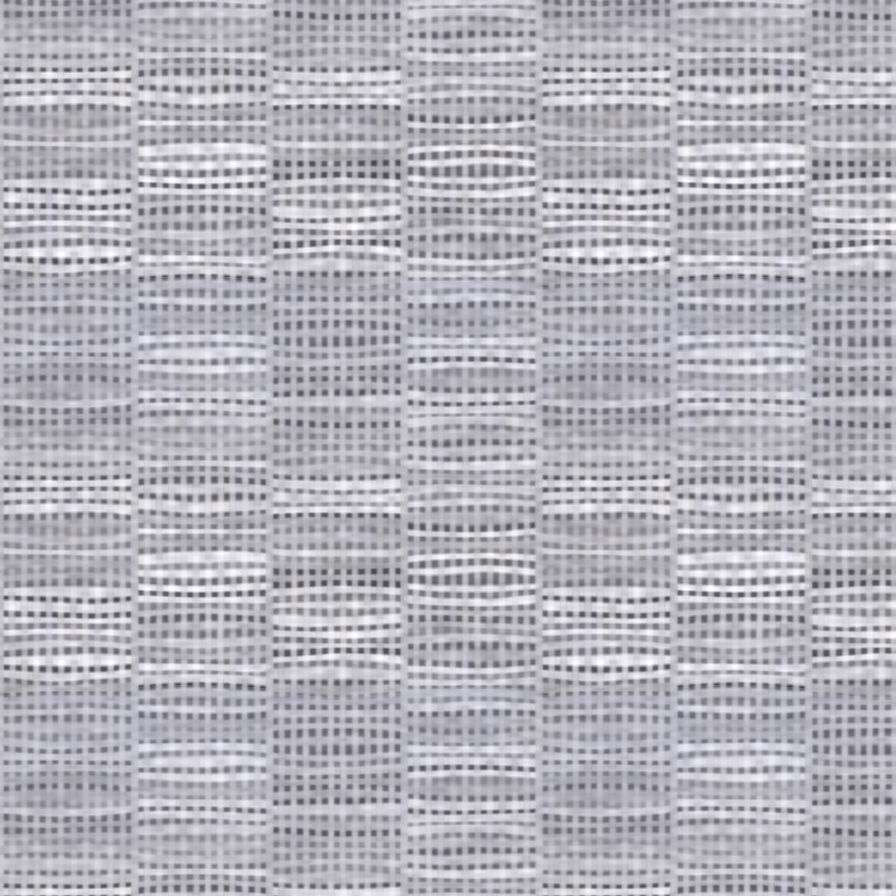
This texture is drawn by a WebGL 2 fragment shader. Its source:

```glsl
#version 300 es
precision highp float;
// Pale grey-lavender basket cloth: a tile of 44 warp by 30 weft threads,
// split into four blocks whose wefts shift and bow in alternate directions.
// Bright wefts run across dashed rows of gaps; wrapped hash noise adds wear.
uniform vec2 u_resolution;
out vec4 outColor;

const vec2 THREADS = vec2(44.0, 30.0);      // warps and wefts in one tile
const vec2 TILE_SIZE = vec2(0.6016, 0.4557); // as fractions of the canvas

float hash(vec2 p) {
    vec3 q = fract(vec3(p.xyx) * 0.1031);
    q += dot(q, q.yzx + 33.33);
    return fract((q.x + q.y) * q.z);
}

// Value noise that repeats after the given period
float tileNoise(vec2 p, vec2 period) {
    vec2 i = floor(p), f = fract(p);
    f = f * f * (3.0 - 2.0 * f);
    vec2 a = mod(i, period), b = mod(i + 1.0, period);
    return mix(mix(hash(a), hash(vec2(b.x, a.y)), f.x),
               mix(hash(vec2(a.x, b.y)), hash(b), f.x), f.y);
}

// Soft cross-section of a thread centred in its unit cell
float thread(float coord, float inner, float outer) {
    return 1.0 - smoothstep(inner, outer, abs(fract(coord) - 0.5));
}

void main() {
    vec2 uv = gl_FragCoord.xy / u_resolution;
    vec2 p = vec2(uv.x, 0.681 - uv.y) / TILE_SIZE * THREADS;
    vec2 flatP = p;

    // Alternate blocks of eleven warps: offset rows and lens-shaped bows
    float block = p.x / 11.0;
    float blockId = mod(floor(block), 4.0);
    float along = fract(block);
    float alternate = mod(blockId, 2.0);
    float arch = sin(3.14159 * along);
    p.y += 0.45 * alternate;
    p.y += 0.22 * arch * sin(6.28318 * flatP.y / 5.0 + 2.4 * blockId);
    p.y += 0.22 * (tileNoise(flatP * vec2(0.25, 1.0), vec2(11.0, 30.0)) - 0.5);
    p.x += 0.5 + 0.12 * (tileNoise(flatP.yx * vec2(0.5, 1.0) + 7.0, vec2(15.0, 44.0)) - 0.5);

    // Each weft has its own width, tone and depth of gap within a block
    vec2 cell = mod(floor(p), THREADS);
    float row = cell.y;
    float rowWidth = mix(0.17, 0.32, hash(vec2(row, blockId + 3.0)));
    float rowTone = mix(0.71, 0.95, hash(vec2(row + 51.0, alternate)));
    float gapRow = mod(floor(p.y + 0.5), THREADS.y);
    float gapTone = mix(0.33, 0.58, hash(vec2(gapRow + 83.0, blockId)));
    float warp = thread(p.x, 0.08, 0.42);
    float weft = thread(p.y, rowWidth - 0.1, rowWidth + 0.18);

    // Wefts dominate; every other warp shows faintly over them
    float warpOver = mod(cell.x + row, 2.0);
    float warpTone = mix(0.67, 0.75, hash(vec2(cell.x, 19.0)));
    float light = mix(gapTone, warpTone, warp);
    float weftShade = rowTone - 0.05 * (1.0 - warp);
    light = mix(light, weftShade, weft * (1.0 - 0.4 * warp * warpOver));

    // A raised warp covers the step between blocks
    float seam = 1.0 - smoothstep(0.15, 0.45, 11.0 * min(along, 1.0 - along));
    light = mix(light, 0.74, 0.75 * seam);

    // Fibres drawn out along the weft, and contrast deepening down each tile
    light += 0.11 * (tileNoise(flatP * vec2(1.0, 3.0), THREADS * vec2(1.0, 3.0)) - 0.5);
    light += 0.06 * (tileNoise(flatP * vec2(0.25, 0.5), THREADS * vec2(0.25, 0.5)) - 0.5);
    float down = fract(p.y / THREADS.y);
    light = mix(0.72, light, mix(0.85, 1.12, down));

    // Cool tint under the tile seam, faint straw tint lower down
    float stain = tileNoise(flatP * 0.5 + 11.0, THREADS * 0.5);
    float warmth = mix(-0.4, 0.4, smoothstep(0.0, 0.6, down)) + 1.2 * (stain - 0.5);
    vec3 color = vec3(light) + vec3(-0.003, -0.007, 0.03);
    color += warmth * vec3(0.008, 0.006, -0.016);
    outColor = vec4(clamp(color, 0.0, 1.0), 1.0);
}
```
